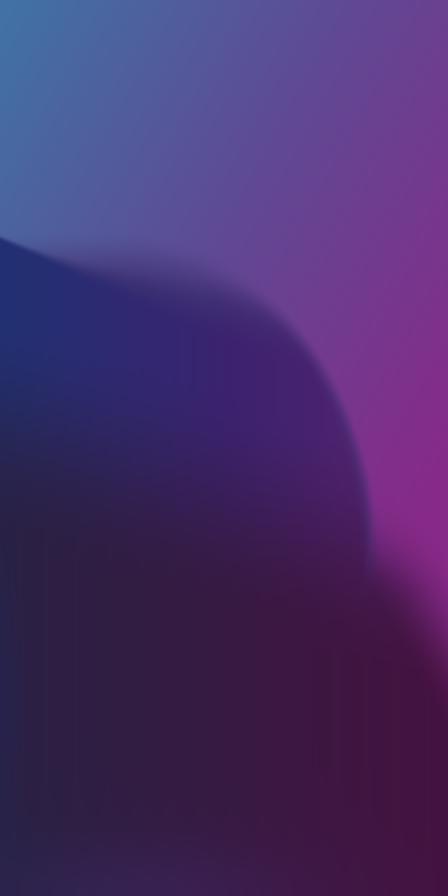
Reproduce this background procedurally as a WebGL 2 fragment shader.

```glsl
#version 300 es
precision highp float;
// A soft dark hill, veiled along its crest, under a blue to magenta sky.
// Diagonal color ramps fill sky and hill; an elliptic dome, a curved fold
// and a sloping foot give the masks that blend them together.

uniform vec2 u_resolution;
out vec4 fragColor;

const vec3 SKY_BLUE = vec3(0.25, 0.45, 0.65);
const vec3 SKY_VIOLET = vec3(0.375, 0.285, 0.58);
const vec3 SKY_MAGENTA = vec3(0.53, 0.16, 0.53);
const vec3 VEIL = vec3(0.25, 0.20, 0.45);

// Three-color ramp over t in 0..1
vec3 ramp(vec3 a, vec3 b, vec3 c, float t) {
    t = clamp(t, 0.0, 1.0) * 2.0;
    return t < 1.0 ? mix(a, b, t) : mix(b, c, t - 1.0);
}

float glow(vec2 p, vec2 center, vec2 radius) {
    vec2 q = (p - center) / radius;
    return exp(-dot(q, q));
}

// Depth below a quarter ellipse, extended flat to the left and straight down
float domeDepth(vec2 p, vec2 center, vec2 radius) {
    vec2 q = max((p - center) / radius, 0.0);
    return (1.0 - length(q)) * mix(radius.y, radius.x, smoothstep(0.3, 1.0, q.x));
}

// Depth below a line through a point, with the given downward slope
float slopeDepth(vec2 p, vec2 origin, float slope) {
    vec2 d = p - origin;
    return -(d.y + slope * d.x) / sqrt(1.0 + slope * slope);
}

vec3 skyColor(vec2 p) {
    float diagonal = p.x + 0.55 * (1.0 - p.y);
    return ramp(SKY_BLUE, SKY_VIOLET, SKY_MAGENTA, diagonal / 0.79);
}

vec3 hillColor(vec2 p) {
    float across = p.x * 2.0;
    vec3 upper = ramp(vec3(0.13, 0.19, 0.45), vec3(0.23, 0.135, 0.435),
                      vec3(0.36, 0.13, 0.43), across);
    vec3 lower = ramp(vec3(0.16, 0.13, 0.265), vec3(0.215, 0.10, 0.255),
                      vec3(0.27, 0.07, 0.25), across);
    float descent = 1.0 - p.y - 0.35 * p.x;
    vec3 color = mix(upper, lower, smoothstep(0.34, 0.60, descent));
    // Faint light along the bottom and the left side
    color += vec3(0.02, 0.02, 0.06) * glow(p, vec2(0.17, 0.0), vec2(0.18, 0.06));
    color += vec3(-0.01, 0.005, 0.03) * glow(p, vec2(0.0, 0.22), vec2(0.02, 0.16));
    return color;
}

void main() {
    // Canvas units: height 1, width 0.5
    vec2 p = gl_FragCoord.xy / u_resolution * vec2(0.5, 1.0);

    // The veil is wide on the crest and tightens down the right flank
    float dome = domeDepth(p, vec2(0.130, 0.362), vec2(0.294, 0.380));
    float flank = smoothstep(0.16, 0.39, p.x);
    float veil = smoothstep(-0.003, mix(0.065, 0.018, flank), dome);

    // The fold is crisp on the left and dissolves to the right
    float foldLine = 0.735 - 0.42 * p.x + 0.38 * p.x * p.x;
    float foldSoftness = mix(0.004, 0.045, smoothstep(0.0, 0.32, p.x));
    float fold = smoothstep(-foldSoftness, foldSoftness, foldLine - p.y);
    float rim = smoothstep(-0.002, mix(0.004, 0.022, smoothstep(0.0, 0.25, p.x)), dome);

    // Blurred foot of the hill, kept to the lower right
    float foot = smoothstep(-0.06, 0.04, slopeDepth(p, vec2(0.43, 0.362), 1.85) + 0.015);
    foot *= 1.0 - smoothstep(0.33, 0.46, p.y);

    vec3 color = mix(skyColor(p), VEIL, veil * 0.9);
    color = mix(color, hillColor(p), max(fold * rim, foot));
    fragColor = vec4(color, 1.0);
}
```
